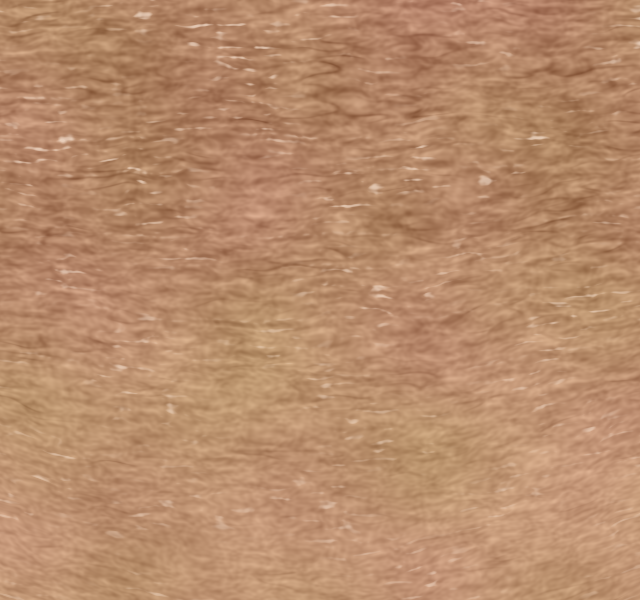
Give the GLSL for this texture, as a WebGL 1 fragment shader.

```glsl
precision highp float;
// Close view of dry tan skin: fine horizontal wrinkles, long creases and small pale glints.

uniform vec2 u_resolution;

const vec3 SKIN_MID = vec3(0.725, 0.552, 0.423);
const vec3 TONE_STEP = vec3(0.045, 0.048, 0.046);   // change per unit of tone
const vec3 GLINT_COLOR = vec3(0.93, 0.84, 0.77);
const vec3 WARM_SHIFT = vec3(0.012, -0.006, 0.016); // rosy against yellowish skin

const vec2 WRINKLE_FREQ = vec2(15.0, 62.0);
const vec2 STREAK_FREQ = vec2(31.0, 98.0);
const vec2 GRAIN_FREQ = vec2(82.0, 135.0);
const vec2 GLINT_FREQ = vec2(23.0, 105.0);
const float BOWL = 0.34;          // upward curl of the wrinkles near the bottom
const float WRINKLE_GAIN = 2.3;
const float STREAK_GAIN = 2.1;
const float GRAIN_GAIN = 1.5;
const float BLOTCH_GAIN = 1.5;

const int FOLDS = 7;
const float FOLD_TOP = 0.855;
const float FOLD_GAP = 0.078;
const float FOLD_WIDTH = 0.0026;

float hash(vec2 p) {
  vec3 q = fract(p.xyx * vec3(0.1031, 0.1030, 0.0973));
  q += dot(q, q.yzx + 33.33);
  return fract((q.x + q.y) * q.z);
}

float corner(vec2 cell, vec2 offset) {
  float a = 6.2832 * hash(cell);
  return dot(vec2(cos(a), sin(a)), offset);
}

// Gradient noise, roughly -0.7 to 0.7
float noise(vec2 p) {
  vec2 i = floor(p);
  vec2 f = p - i;
  vec2 u = f * f * f * (f * (f * 6.0 - 15.0) + 10.0);
  vec2 e = vec2(1.0, 0.0);
  return mix(mix(corner(i, f), corner(i + e, f - e), u.x),
             mix(corner(i + e.yx, f - e.yx), corner(i + 1.0, f - 1.0), u.x), u.y);
}

// Bend the skin so wrinkles follow its curve and never run dead straight
vec2 bendSkin(vec2 p) {
  float side = p.x - 0.5;
  vec2 q = p;
  q.y -= BOWL * side * side * (1.0 - p.y);
  q.y -= 0.05 * side * step(side, 0.0) * p.y;
  q.y += 0.016 * noise(p * vec2(5.0, 7.0) + 11.0);
  q.y += 0.005 * noise(p * vec2(21.0, 26.0) + 37.0);
  q.x += 0.012 * noise(p * vec2(18.0, 40.0) + 53.0);
  return q;
}

// Long creases: x is the lit upper lip, y the shadow below it
vec2 creases(vec2 q) {
  vec2 sum = vec2(0.0);
  for (int i = 0; i < FOLDS; i++) {
    float k = float(i);
    float level = FOLD_TOP - FOLD_GAP * k + 0.035 * (hash(vec2(k, 5.0)) - 0.5);
    level += 0.006 * noise(vec2(q.x * 9.0, k * 7.3 + 0.4));
    float d = (q.y - level) / FOLD_WIDTH;
    float broken = smoothstep(-0.15, 0.35, noise(vec2(q.x * 6.0, k * 3.7 + 20.5))
                 + 0.5 * noise(vec2(q.x * 33.0, k * 5.1 + 60.5)));
    float strength = broken * mix(1.0, 0.45, min(k / 3.0, 1.0));
    sum += strength * vec2(exp(-d * d), exp(-0.4 * (d + 2.6) * (d + 2.6)));
  }
  return sum;
}

void main() {
  vec2 p = gl_FragCoord.xy / u_resolution.y;
  vec2 q = bendSkin(p);

  // Broad tone: paler below, darker and blotchy above
  float upper = smoothstep(0.1, 0.75, p.y);
  float tone = mix(0.75, -0.6, upper);
  tone += BLOTCH_GAIN * noise(p * vec2(3.2, 4.6) + 4.7);
  tone += 0.9 * noise(p * vec2(9.0, 15.0) + 71.0);

  // Fine relief, deeper in the upper part
  float depth = mix(0.65, 1.12, upper);
  float wrinkle = noise(q * WRINKLE_FREQ + 3.0);
  float streak = noise(q * STREAK_FREQ + 17.0);
  float grain = noise(q * GRAIN_FREQ + 29.0);
  tone += depth * (WRINKLE_GAIN * wrinkle + STREAK_GAIN * streak);
  tone += GRAIN_GAIN * grain;

  // Thin dark furrows where a second wrinkle field crosses zero
  float furrow = noise(q * vec2(13.0, 48.0) + 91.0);
  float furrowMask = smoothstep(-0.1, 0.4, noise(q * vec2(8.0, 19.0) + 43.0));
  tone -= 1.5 * depth * furrowMask * exp(-furrow * furrow * 90.0);

  vec2 fold = creases(q);
  tone += 1.0 * fold.x - 1.5 * fold.y;

  // Pale flakes and shine, gathered in patches
  float patches = smoothstep(-0.25, 0.4, noise(p * vec2(6.0, 9.0) + 83.0));
  float glint = smoothstep(0.22, 0.6, noise(q * GLINT_FREQ + 61.0) + 0.25 * grain);
  float shine = glint * patches * mix(0.55, 0.8, upper);
  shine += 0.5 * fold.x * smoothstep(-0.3, 0.4, streak + grain);

  float warmth = 2.0 * noise(p * vec2(3.5, 4.5) + 47.0) + 0.5 * (p.y - 0.5);
  vec3 color = SKIN_MID + TONE_STEP * clamp(tone, -4.5, 3.2) + WARM_SHIFT * warmth;
  color = mix(color, GLINT_COLOR, clamp(shine, 0.0, 0.85));
  gl_FragColor = vec4(color, 1.0);
}
```
